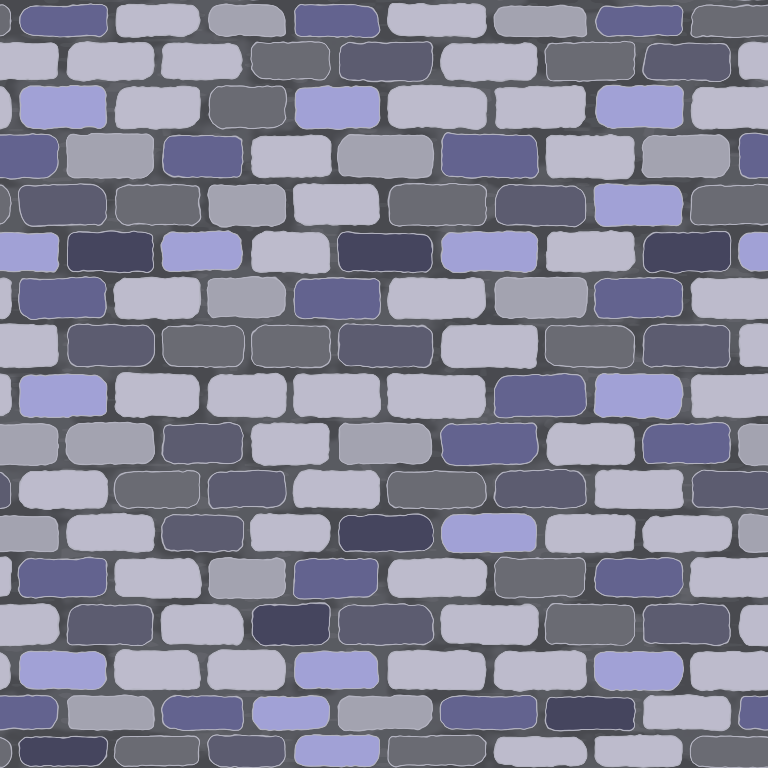
Write a Shadertoy shader that draws this texture.

```glsl
// Cobbled brick wall: 17 staggered rows of 8 rounded bricks with pale rims on mottled mortar.
// Row and column edges follow smooth periodic warps; each brick is a wobbly rounded box
// whose tone follows a three-brick rhythm, broken up at random.

const float SIDE = 768.0; // layout units along one side of the canvas

float hash(vec2 p) {
    return fract(sin(dot(p, vec2(12.9898, 78.233))) * 43758.5453);
}

float noise(vec2 p) {
    vec2 i = floor(p), f = fract(p);
    f = f * f * (3.0 - 2.0 * f);
    return mix(mix(hash(i), hash(i + vec2(1, 0)), f.x),
               mix(hash(i + vec2(0, 1)), hash(i + vec2(1, 1)), f.x), f.y);
}

// Upper edge of a row, measured downwards; harmonics vary the row heights
float rowEdge(float row) {
    float i = row - 0.5, a = 6.28319 * i / 17.0;
    return 29.6 + SIDE / 17.0 * i + 10.0 * cos(a - 4.07)
         + 2.8 * cos(2.0 * a + 2.04) + 3.0 * cos(3.0 * a + 2.33);
}

// Left edge of a column; the dip narrows the bricks left of centre
float columnEdge(float k) {
    return 15.0 + 96.0 * k - 17.0 * exp(-(k - 3.6) * (k - 3.6) / 1.5);
}

float roundedBox(vec2 p, vec2 halfSize, float radius) {
    vec2 q = abs(p) - halfSize + radius;
    return length(max(q, 0.0)) + min(max(q.x, q.y), 0.0) - radius;
}

vec3 brickColor(vec2 id) {
    const vec3 tones[7] = vec3[7](
        vec3(0.74, 0.735, 0.80),  // 0 pale
        vec3(0.64, 0.64, 0.69),   // 1 silver
        vec3(0.415, 0.42, 0.45),  // 2 grey
        vec3(0.36, 0.36, 0.44),   // 3 slate
        vec3(0.39, 0.39, 0.56),   // 4 purple
        vec3(0.63, 0.63, 0.84),   // 5 lavender
        vec3(0.27, 0.27, 0.37));  // 6 navy
    const int rhythm[18] = int[18](4, 0, 1,  3, 0, 2,  5, 0, 0,  1, 4, 0,  0, 2, 3,  6, 5, 0);
    int tone = rhythm[int(mod(id.y, 6.0)) * 3 + int(mod(id.x, 3.0))];
    float swapChance = id.y < 8.0 ? 0.12 : 0.42;
    if (hash(id + 3.7) < swapChance)
        tone = hash(id + 9.1) < 0.4 ? 0 : int(hash(id + 5.3) * 6.99);
    return tones[tone];
}

vec3 mortarColor(vec2 pos) {
    float patches = noise(pos * vec2(0.022, 0.035)) + 0.25 * noise(pos * vec2(0.09, 0.14));
    vec3 color = mix(vec3(0.285, 0.29, 0.31), vec3(0.35, 0.355, 0.38), smoothstep(0.45, 0.75, patches));
    return color + 0.03 * smoothstep(0.72, 0.8, noise(pos * vec2(0.06, 0.2) + 40.0));
}

void mainImage(out vec4 fragColor, in vec2 fragCoord) {
    vec2 uv = fragCoord / iResolution.xy;
    vec2 pos = SIDE * vec2(uv.x, 1.0 - uv.y);
    float px = SIDE / iResolution.y;

    // Find the row, then the column within it
    float row = -1.0, column = -1.0;
    for (int i = 0; i < 18; i++)
        if (rowEdge(row + 1.0) <= pos.y) row++;
    float stagger = 0.5 * mod(mod(row, 17.0), 2.0);
    for (int i = 0; i < 9; i++)
        if (columnEdge(column + 1.0 + stagger) <= pos.x) column++;
    vec2 id = vec2(mod(column, 8.0), mod(row, 17.0));

    // Brick frame with small random insets, shift and tilt
    vec2 low = vec2(columnEdge(column + stagger), rowEdge(row));
    vec2 high = vec2(columnEdge(column + stagger + 1.0), rowEdge(row + 1.0));
    low += vec2(3.2, 2.2) + 1.6 * vec2(hash(id + 1.3), hash(id + 2.9));
    high -= vec2(3.2, 2.2) + 1.6 * vec2(hash(id + 4.1), hash(id + 6.7));
    vec2 p = pos - 0.5 * (low + high);
    p.y += 0.035 * (hash(id + 7.7) - 0.5) * p.x;

    // Uneven outline: each corner has its own radius, the edge wobbles
    float radius = mix(6.0, 16.0, hash(id * 1.7 + sign(p)));
    vec2 seed = id * 17.3;
    float wobble = 2.2 * (noise(p * 0.075 + seed) - 0.5) + 1.3 * (noise(p * 0.22 + seed) - 0.5);
    float d = roundedBox(p, 0.5 * (high - low), radius) + wobble;

    // Mortar, then the pale rim, then the flat face
    vec3 color = mortarColor(pos);
    color = mix(color, vec3(0.70, 0.70, 0.75), smoothstep(0.5 * px, -0.5 * px, d));
    color = mix(color, brickColor(id), smoothstep(0.5 * px, -0.5 * px, d + 1.2));
    fragColor = vec4(color, 1.0);
}
```
